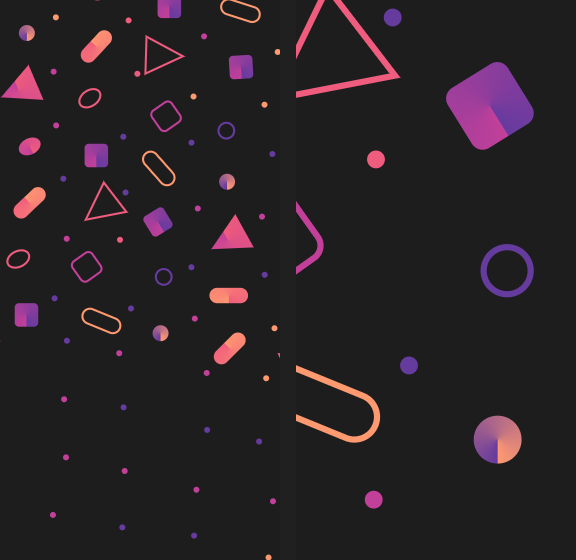
Left: the whole. Right: its middle third, enlarged.
A Shadertoy shader for this background:

```glsl
// Scattered geometric confetti on a near-black ground: a sheared, jittered lattice
// holds one larger shape per cell (upper part only) and one small dot per corner.
// Shapes are distance functions, filled with a conic sweep or drawn as outlines.

#define CELL vec2(0.25, 0.2)        // lattice pitch, in canvas widths
#define SHEAR 0.9                   // rows dropped across one canvas width
#define LEFT_SHIFT 0.04             // lattice offset to the left
#define LAST_ROW 5.0                // lowest row that carries large shapes
#define SHAPE_JITTER vec2(0.055, 0.035)
#define DOT_JITTER vec2(0.07, 0.06)
#define DOT_RADIUS 0.0106
#define STROKE 0.0037               // half width of outlines
#define TURN_SPREAD 0.7

const vec3 GROUND  = vec3(0.112, 0.112, 0.118);
const vec3 PURPLE  = vec3(0.40, 0.23, 0.62);
const vec3 MAGENTA = vec3(0.76, 0.25, 0.60);
const vec3 PINK    = vec3(0.94, 0.36, 0.49);
const vec3 ORANGE  = vec3(1.00, 0.60, 0.44);

// Resting angle of each kind; kinds at zero are never turned.
const float TILT[12] = float[12](0.0, 4.25, 0.4, -0.66, 3.7, 0.6,
                                 0.2, 0.0, 0.0, 0.35, 0.0, 0.3);

vec2 hash2(vec2 p) {
    vec3 q = fract(p.xyx * vec3(0.1031, 0.1030, 0.0973) + 0.37);
    q += dot(q, q.yzx + 33.33);
    return fract((q.xx + q.yz) * q.zy);
}

float roundBox(vec2 p, vec2 halfSize, float radius) {
    vec2 q = abs(p) - halfSize + radius;
    return length(max(q, 0.0)) + min(max(q.x, q.y), 0.0) - radius;
}

float ellipse(vec2 p, vec2 radii) {
    p += 1e-5;
    float k = length(p / radii);
    return k * (k - 1.0) / length(p / (radii * radii));
}

// Isosceles triangle as tall as its base is wide, apex toward +x.
float triangle(vec2 p, float h) {
    return max(-p.x - h, (p.x + 2.0 * abs(p.y) - h) * 0.4472);
}

float outline(float d) { return abs(d) - STROKE; }

// Distance to a shape, with the colours on either side of its conic seam.
float shape(int kind, vec2 p, out vec3 left, out vec3 right) {
    left = ORANGE; right = PINK;
    if (kind < 2) return roundBox(p, vec2(0.069, 0.0275), 0.0275);
    if (kind == 4) {
        left = PINK; right = MAGENTA;
        return triangle(p, 0.068);
    }
    if (kind == 5) {
        left = MAGENTA; right = PINK;
        return ellipse(p, vec2(0.041, 0.029));
    }
    if (kind == 8) {
        left = PURPLE; right = ORANGE;
        return length(p) - 0.0285;
    }
    if (kind >= 10) {
        left = MAGENTA; right = PURPLE;
        return roundBox(p, vec2(0.042), 0.015);
    }
    // Outlined kinds use a single colour.
    float d = triangle(p, 0.066);
    left = PINK;
    if (kind == 2) { left = MAGENTA; d = roundBox(p, vec2(0.043), 0.018); }
    if (kind == 3) { left = ORANGE; d = roundBox(p, vec2(0.071, 0.027), 0.027); }
    if (kind == 7) { left = PURPLE; d = length(p) - 0.028; }
    if (kind == 9) d = ellipse(p, vec2(0.041, 0.028));
    right = left;
    return outline(d);
}

// Sweep around the centre, 0 to 1, with a softened seam pointing down.
float conicSweep(vec2 p, float px) {
    float t = atan(p.x, p.y) / 6.28319 + 0.5;
    bool onSeam = p.y < 0.0 && abs(p.x) < 0.5 * px;
    return onSeam ? p.x / px + 0.5 : t;
}

vec3 dotColour(float h) {
    return h < 0.37 ? PURPLE : h < 0.64 ? MAGENTA : h < 0.79 ? PINK : ORANGE;
}

// Lattice coordinates to canvas position, y measured down from the top.
vec2 latticePoint(vec2 q) {
    float x = q.x * CELL.x - LEFT_SHIFT;
    return vec2(x, CELL.y * (q.y + SHEAR * x));
}

void mainImage(out vec4 fragColor, in vec2 fragCoord) {
    float px = 1.0 / iResolution.x;
    vec2 pos = vec2(fragCoord.x, iResolution.y - fragCoord.y) * px;
    vec2 home = floor(vec2((pos.x + LEFT_SHIFT) / CELL.x, pos.y / CELL.y - SHEAR * pos.x));
    vec3 colour = GROUND;

    for (int j = -1; j <= 1; j++)
    for (int i = -1; i <= 1; i++) {
        vec2 cell = home + vec2(i, j);
        vec2 rnd = hash2(cell + 17.0), rndDot = hash2(cell + 71.0);

        // Small dot at the cell corner
        vec2 p = pos - latticePoint(cell) - (rndDot - 0.5) * DOT_JITTER;
        float cover = clamp(0.5 - (length(p) - DOT_RADIUS) / px, 0.0, 1.0);
        colour = mix(colour, dotColour(hash2(cell + 43.0).x), cover);

        // Large shape near the cell centre
        if (cell.y < -1.0 || cell.y > LAST_ROW || cell.x < 0.0 || cell.x > 4.0) continue;
        int n = 4 * (int(cell.y) + 1) + int(cell.x);
        int kind = (5 * n + 5 * (n / 12)) % 12;
        float angle = TILT[kind];
        if (angle != 0.0) angle += (hash2(cell + 5.0).x - 0.5) * TURN_SPREAD;
        if (kind == 6) angle += 1.25 * cell.y;
        p = pos - latticePoint(cell + 0.5) - (rnd - 0.5) * SHAPE_JITTER;
        p.y = -p.y;
        float c = cos(angle), s = sin(angle);
        p = mat2(c, -s, s, c) * p;
        vec3 left, right;
        float d = shape(kind, p, left, right);
        colour = mix(colour, mix(left, right, conicSweep(p, px)), clamp(0.5 - d / px, 0.0, 1.0));
    }
    fragColor = vec4(colour, 1.0);
}
```
